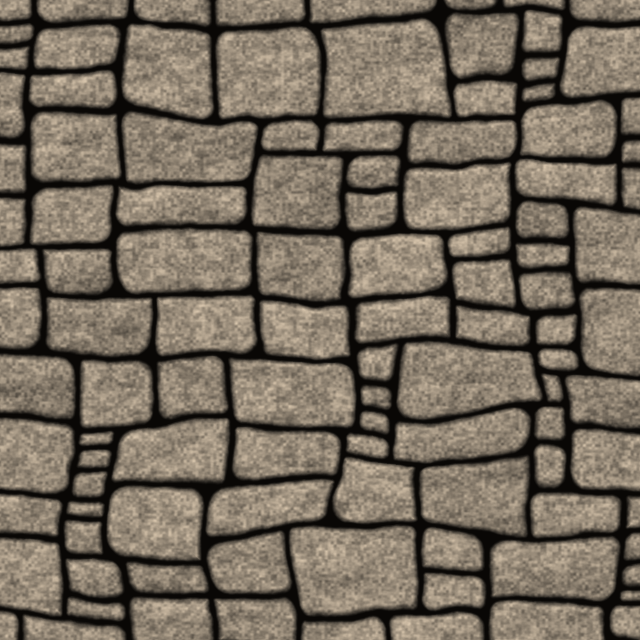
Write a WebGL 2 fragment shader that draws this texture.

```glsl
#version 300 es
precision highp float;
// Dry stone wall: interlocking rough blocks with dark open joints.

uniform vec2 u_resolution;
out vec4 fragColor;

const vec2 GRID = vec2(7.0, 10.0);
const vec2 TO_LIGHT = vec2(-0.35, 0.94);
const vec3 STONE_COLOR = vec3(0.555, 0.507, 0.442);
const vec3 JOINT_COLOR = vec3(0.035, 0.028, 0.02);
const float JOINT_INSET = 0.0029;

struct Stone { vec2 center; vec2 halfSize; float id; };

float hash(vec2 p) {
    vec3 q = fract(p.xyx * 0.1031);
    q += dot(q, q.yzx + 33.33);
    return fract((q.x + q.y) * q.z);
}

float noise(vec2 p) {
    vec2 i = floor(p), f = fract(p);
    f = f * f * (3.0 - 2.0 * f);
    float low = mix(hash(i), hash(i + vec2(1, 0)), f.x);
    float high = mix(hash(i + vec2(0, 1)), hash(i + vec2(1, 1)), f.x);
    return mix(low, high, f.y);
}

float fbm(vec2 p) {
    float sum = 0.0, amplitude = 0.5;
    for (int i = 0; i < 5; i++) {
        sum += amplitude * noise(p);
        p = mat2(1.6, 1.2, -1.2, 1.6) * p + 7.3;
        amplitude *= 0.5;
    }
    return sum;
}

vec2 warp(vec2 p, float frequency, float amount) {
    vec2 q = p * frequency;
    return p + amount * (vec2(noise(q + 11.0), noise(q + 47.0)) - 0.5);
}

// Position of the joint line inside a grid cell
float joint(vec2 cell) { return mix(0.12, 0.88, hash(cell + 61.0)); }

// Even cells hold horizontal joints, odd cells vertical ones;
// each grid vertex is then enclosed by one rectangle.
Stone findStone(vec2 p) {
    vec2 g = p * GRID, cell = floor(g), v = cell;
    if (mod(cell.x + cell.y, 2.0) < 0.5) {
        float above = step(cell.y + joint(cell), g.y);
        v.y += above;
        v.x += step(cell.x + joint(cell + vec2(0.0, above * 2.0 - 1.0)), g.x);
    } else {
        float right = step(cell.x + joint(cell), g.x);
        v.x += right;
        v.y += step(cell.y + joint(cell + vec2(right * 2.0 - 1.0, 0.0)), g.y);
    }
    float a = joint(v - 1.0), b = joint(v);
    float c = joint(v - vec2(1, 0)), d = joint(v - vec2(0, 1));
    bool even = mod(v.x + v.y, 2.0) < 0.5;
    vec2 lo = (v - 1.0 + (even ? vec2(c, a) : vec2(a, d))) / GRID;
    vec2 hi = (v + (even ? vec2(d, b) : vec2(b, c))) / GRID;

    // Split blocks that are too tall or too long
    for (int i = 0; i < 2; i++) {
        vec2 size = hi - lo;
        vec2 cut = mix(lo, hi, mix(0.32, 0.68, hash(v + float(i) * 19.0)));
        if (size.y > size.x && size.y > 0.065) {
            if (p.y < cut.y) hi.y = cut.y; else lo.y = cut.y;
        } else if (size.x > 3.8 * size.y && size.x > 0.12) {
            if (p.x < cut.x) hi.x = cut.x; else lo.x = cut.x;
        }
    }
    return Stone(0.5 * (lo + hi), 0.5 * (hi - lo), hash(lo * 91.7 + hi * 37.3));
}

// Distance inward from the uneven outline of a stone
float stoneDepth(vec2 p, Stone s) {
    vec2 local = p - s.center, size = s.halfSize - JOINT_INSET;
    float corner = hash(sign(local) * 3.0 + s.id * 80.0);
    float radius = min(mix(0.005, 0.032, corner * corner), 0.75 * min(size.x, size.y));
    vec2 q = abs(local) - size + radius;
    float outline = length(max(q, 0.0)) + min(max(q.x, q.y), 0.0) - radius;
    return -outline - 0.006 * (fbm(p * 38.0 + s.id * 50.0) - 0.48);
}

// Returns height, depth and stone id
vec3 surface(vec2 p) {
    vec2 q = warp(warp(p, 6.0, 0.032), 24.0, 0.007);
    Stone s = findStone(q);
    float depth = stoneDepth(q, s);
    float dome = 1.0 - exp(-max(depth, 0.0) / 0.009);
    float rough = fbm(p * vec2(15.0, 21.0) + s.id * 43.0);
    float ridge = abs(noise(p * vec2(16.0, 26.0) + s.id * 71.0) - 0.5);
    return vec3(0.003 * dome + 0.011 * rough + 0.005 * ridge, depth, s.id);
}

void main() {
    float shortSide = min(u_resolution.x, u_resolution.y);
    vec2 p = gl_FragCoord.xy / shortSide;
    float pixel = 1.0 / shortSide, reach = 0.003;

    vec3 here = surface(p);
    float relief = (here.x - surface(p + TO_LIGHT * reach).x) / reach;

    // Mineral grain, blotches and a tone for each stone
    float tone = 1.05 + 0.13 * (here.z - 0.5);
    tone += 0.44 * (noise(p * 215.0 + here.z * 30.0) - 0.5);
    tone += 0.40 * (fbm(p * 55.0 + here.z * 90.0) - 0.48);
    tone += 0.6 * clamp(relief, -0.45, 0.4);

    // Shaded rims and open joints
    tone *= mix(0.36, 1.0, smoothstep(0.0, 0.0095, here.y));
    float cover = smoothstep(-pixel, pixel + 0.0015, here.y);
    fragColor = vec4(mix(JOINT_COLOR, STONE_COLOR * tone, cover), 1.0);
}
```
